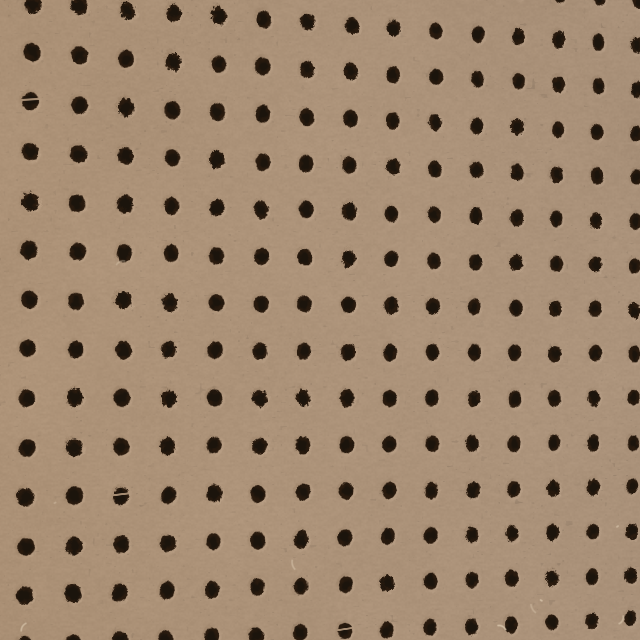
Give the GLSL for this texture, as a Shadertoy shader.

```glsl
// Perforated brown board seen slightly from the side: a grid of ragged dark holes.
// A projective map turns the canvas into board coordinates (one hole per unit);
// noise frays the holes and mottles the paper, and a few pale hairs are scattered on it.

#define PITCH vec2(0.0759, 0.0771)     // hole spacing at the left edge
#define FIRST_COLUMN 0.043             // canvas x of column 0
#define LEVEL_ROW 0.3776               // canvas y of the row that runs level
#define TAPER 0.00836                  // shrinking of the grid per column
#define SKEW 0.0118                    // lean of the columns
#define HOLE_RADIUS vec2(0.171, 0.182) // in grid units
#define FRAY 0.038                     // raggedness of the hole edges
#define HAIRS 9
#define PAPER_LIGHT vec3(0.686, 0.584, 0.482)
#define PAPER_SHADE vec3(0.645, 0.545, 0.445)
#define HOLE_DEEP vec3(0.105, 0.077, 0.047)
#define HOLE_BROWN vec3(0.165, 0.105, 0.055)

float hash(vec2 p) {
    return fract(sin(dot(p, vec2(12.9898, 78.233))) * 43758.5453);
}

vec2 hash2(vec2 p) {
    return vec2(hash(p), hash(p + 19.7));
}

float noise(vec2 p) {
    vec2 i = floor(p), f = fract(p);
    f = f * f * (3.0 - 2.0 * f);
    return mix(mix(hash(i), hash(i + vec2(1, 0)), f.x),
               mix(hash(i + vec2(0, 1)), hash(i + vec2(1, 1)), f.x), f.y);
}

// Inverse perspective: canvas to column and row
vec2 boardCoords(vec2 p) {
    float y = p.y - LEVEL_ROW;
    float x = p.x - SKEW * y;
    float column = (x - FIRST_COLUMN) / (PITCH.x - TAPER * x);
    return vec2(column, y * (1.0 + TAPER * column) / PITCH.y);
}

// Signed distance to the frayed hole of one cell, in grid units
float holeDistance(vec2 q, vec2 id) {
    vec2 radius = HOLE_RADIUS - vec2(0.0012 * id.x, 0.0);
    radius *= 1.0 + 0.1 * (hash2(id + 3.1) - 0.5);
    q.x -= 0.12 * (hash(id + 8.3) - 0.4) * q.y;
    float d = (length(q / radius) - 1.0) * radius.x;
    float wear = mix(0.6, 1.7, pow(hash(id + 5.7), 3.0));
    float ragged = noise(q * 17.0 + id * 31.0) + 0.7 * noise(q * 43.0 + id * 13.0) - 0.85;
    return d + FRAY * wear * ragged;
}

// Mottled paper with fine sideways grain and sparse dark flecks
vec3 paperColor(vec2 p) {
    float cloud = noise(p * 5.0) + 0.6 * noise(p * 17.0 + 4.0) - 0.8;
    float grain = noise(p * vec2(130.0, 290.0)) + noise(p * 380.0 + 7.0) - 1.0;
    float corner = dot(p - vec2(0.45, 0.4), p - vec2(0.45, 0.4));
    float light = 0.83 + 0.35 * cloud + 0.45 * grain - 0.7 * corner;
    vec3 color = mix(PAPER_SHADE, PAPER_LIGHT, light);
    color += vec3(-0.008, 0.0, 0.012) * (p.x - 0.4);
    float fleck = smoothstep(0.86, 0.97, noise(p * vec2(150.0, 210.0) + 50.0));
    return color * (1.0 - 0.09 * fleck * noise(p * 23.0));
}

// Thin curved hairs and tiny specks, mostly on the lower half
float debris(vec2 p, float pixel) {
    float cover = 0.0;
    for (int k = 0; k < HAIRS; k++) {
        vec2 seed = vec2(float(k) * 1.7 + 2.0, 6.3);
        vec2 r = hash2(seed);
        vec2 q = p - vec2(r.x, 0.65 * r.y * r.y + 0.02);
        float turn = 6.2832 * hash(seed + 4.4);
        q = mat2(cos(turn), sin(turn), -sin(turn), cos(turn)) * q;
        float bend = mix(0.007, 0.02, hash(seed + 9.1));
        float halfLength = k % 3 == 0 ? 0.001 : 0.007;
        vec2 c = q + vec2(0.0, bend);
        float along = atan(c.x, c.y) * bend;
        float d = length(vec2(max(abs(along) - halfLength, 0.0), length(c) - bend));
        float strength = mix(0.35, 0.85, hash(seed + 2.6));
        cover = max(cover, strength * (1.0 - smoothstep(0.0, 0.0011 + pixel, d)));
    }
    return cover;
}

void mainImage(out vec4 fragColor, in vec2 fragCoord) {
    vec2 p = fragCoord / iResolution.xy;
    float pixel = 1.0 / iResolution.y;

    // Cell and slightly displaced hole centre
    vec2 board = boardCoords(p);
    vec2 id = floor(board + 0.5);
    vec2 q = board - id - 0.035 * (hash2(id) - 0.5);
    float d = holeDistance(q, id);

    // Paper, with a faintly raised rim lit from one side
    vec3 color = paperColor(p);
    float rim = 1.0 - smoothstep(0.0, 0.06, abs(d - 0.025));
    color += 0.2 * rim * dot(q, vec2(0.8, -0.5));

    // Hole: dark core, browner toward the worn edge
    float worn = smoothstep(-0.11, 0.0, d + 0.09 * (noise(q * 12.0 + id * 7.0) - 0.5));
    vec3 hole = mix(HOLE_DEEP, HOLE_BROWN, worn);
    float strand = 1.0 - smoothstep(0.012, 0.03, abs(q.y - 0.04 - 0.1 * q.x));
    hole = mix(hole, PAPER_SHADE, strand * step(0.992, hash(id + 11.9)));
    float soft = max(0.019, 0.75 * pixel / PITCH.y);
    color = mix(color, hole, 1.0 - smoothstep(-soft, soft, d));

    color = mix(color, vec3(0.86, 0.79, 0.69), debris(p, pixel));
    fragColor = vec4(color, 1.0);
}
```
